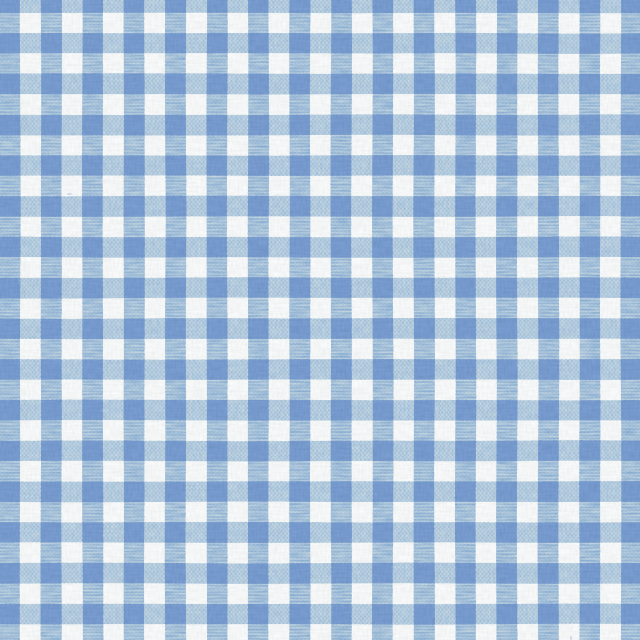
Write a Shadertoy shader that draws this pattern.

```glsl
// Blue and white gingham cloth: dyed warp and weft bands cross in a plain weave.
// Half-tone checks take fine horizontal lines (dyed warp) or slanted ticks (dyed weft);
// stretched gradient noise gives the streaks, uneven edges and small slubs.

const vec2  REPEATS      = vec2(15.45, 15.70);   // checks across and up
const vec2  PHASE        = vec2(0.012, -0.388);  // shift of the first band, in repeats
const float BAND_WIDTH   = 0.5;                  // dyed share of one repeat
const float THREADS      = 26.0;                 // threads per repeat
const float EDGE_WOBBLE  = 0.018;                // band drift, in repeats
const float EDGE_RAGGED  = 0.006;                // thread-by-thread edge shift
const float EDGE_BLUR    = 0.002;                // fuzz of the dyed edge, in repeats
const float WARP_COVER   = 0.62;                 // dye where only the warp is blue
const float WEFT_COVER   = 0.51;                 // dye where only the weft is blue
const float LINE_DEPTH   = 0.08;                 // contrast of the horizontal lines
const float TICK_DEPTH   = 0.10;                 // contrast of the slanted ticks
const float WEFT_STREAK  = 0.22;                 // horizontal streak contrast
const float WARP_STREAK  = 0.14;                 // vertical streak contrast
const float SHADE_DEPTH  = 0.018;                // light and dark along threads
const float SLUB_CHANCE  = 0.04;                 // share of checks with a slub
const vec3  WHITE_YARN   = vec3(0.957, 0.963, 0.965);
const vec3  BLUE_YARN    = vec3(0.460, 0.600, 0.800);
const vec3  MIX_TINT     = vec3(-0.008, 0.012, -0.016); // greyer cast of half tones
const vec3  SLUB_TINT    = vec3(0.62, 0.72, 0.83);

vec2 hash2(vec2 p) {
    vec3 q = fract(p.xyx * vec3(0.1031, 0.1030, 0.0973));
    q += dot(q, q.yzx + 33.33);
    return fract((q.xx + q.yz) * q.zy);
}

float cornerSlope(vec2 cell, vec2 offset) {
    float angle = 6.28318 * hash2(cell).x;
    return dot(vec2(cos(angle), sin(angle)), offset);
}

float gradientNoise(vec2 p) {
    vec2 i = floor(p), f = fract(p);
    vec2 u = f * f * f * (f * (f * 6.0 - 15.0) + 10.0);
    vec2 e = vec2(1.0, 0.0);
    float low  = mix(cornerSlope(i, f), cornerSlope(i + e, f - e), u.x);
    float high = mix(cornerSlope(i + e.yx, f - e.yx), cornerSlope(i + 1.0, f - 1.0), u.x);
    return 1.4 * mix(low, high, u.y);
}

// Coverage of the dyed bands on both axes; each band starts at a whole number.
vec2 dyedBands(vec2 p, vec2 pixel) {
    vec2 fromCentre = abs(fract(p - 0.5 * BAND_WIDTH + 0.5) - 0.5);
    vec2 soft = pixel * 0.55 + EDGE_BLUR;
    return 1.0 - smoothstep(-soft, soft, fromCentre - 0.5 * BAND_WIDTH);
}

// Short thickened thread, placed at random in a few checks.
float slub(vec2 p, vec2 pixel) {
    vec2 cell = floor(p);
    vec2 pick = hash2(cell + 71.0);
    vec2 centre = 0.2 + 0.6 * hash2(cell + 19.0);
    vec2 size = pick.y < 0.5 ? vec2(0.03, 0.09) : vec2(0.09, 0.03);
    float d = length((fract(p) - centre) / (size + pixel * 0.5));
    return step(pick.x, SLUB_CHANCE) * (1.0 - smoothstep(0.3, 1.0, d));
}

void mainImage(out vec4 fragColor, in vec2 fragCoord) {
    vec2 p = fragCoord / iResolution.xy * REPEATS + PHASE;
    vec2 pixel = REPEATS / iResolution.xy;

    // Slow drift of the bands plus a slight thread-by-thread raggedness
    vec2 drift = vec2(gradientNoise(vec2(p.x * 0.7, p.y * 0.25)),
                      gradientNoise(vec2(p.x * 0.25, p.y * 0.7) + 40.0));
    vec2 ragged = vec2(gradientNoise(vec2(p.x, p.y * THREADS * 0.7) + 9.0),
                       gradientNoise(vec2(p.x * THREADS * 0.7, p.y) + 27.0));
    vec2 band = dyedBands(p + EDGE_WOBBLE * drift + EDGE_RAGGED * ragged, pixel);

    // Thread relief, faded out where threads become smaller than pixels
    vec2 thread = p * THREADS;
    float visible = 1.0 - smoothstep(0.9, 1.4, max(pixel.x, pixel.y) * THREADS);
    float lines = sin(3.14159 * thread.y) * visible;
    float ticks = sin(3.14159 * thread.x * 0.8) * sin(3.14159 * thread.y * 0.7) * visible;

    // Streaks run along the warp (vertical) and the weft (horizontal)
    float warpStreak = gradientNoise(vec2(thread.x * 0.73, thread.y * 0.20));
    float weftStreak = gradientNoise(vec2(thread.x * 0.10, thread.y * 0.73) + 55.0);

    // Dye of the two half tones, then of the full crossing
    float warpOnly = band.x * (1.0 - band.y);
    float weftOnly = band.y * (1.0 - band.x);
    float dye = band.x * band.y
              + warpOnly * (WARP_COVER + LINE_DEPTH * lines
                            + 0.4 * TICK_DEPTH * ticks + WEFT_STREAK * weftStreak)
              + weftOnly * (WEFT_COVER + TICK_DEPTH * ticks + WARP_STREAK * warpStreak);

    vec3 color = mix(WHITE_YARN, BLUE_YARN, dye) + MIX_TINT * (warpOnly + weftOnly);
    color += SHADE_DEPTH * (warpStreak + weftStreak);

    // Slubs pull every tone towards a middle blue
    color = mix(color, SLUB_TINT, 0.4 * slub(p, pixel));
    fragColor = vec4(clamp(color, 0.0, 1.0), 1.0);
}
```
